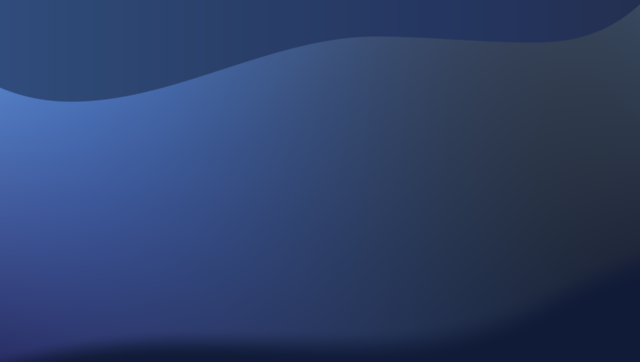
Reproduce this background procedurally as a WebGL 1 fragment shader.

```glsl
precision highp float;
// Layered blue backdrop: a smooth colour field between a crisp upper wave
// and a blurred dark lower wave. Wave edges are chains of Hermite curves;
// the field is a polynomial surface through a coarse grid of colours.
uniform vec2 u_resolution;

// Cubic from point a to point b with end slopes m.x and m.y.
float hermite(float x, vec2 a, vec2 b, vec2 m) {
  float w = b.x - a.x;
  float t = clamp((x - a.x) / w, 0.0, 1.0);
  float s = 1.0 - t;
  return s * s * ((1.0 + 2.0 * t) * a.y + t * w * m.x)
       + t * t * ((1.0 + 2.0 * s) * b.y - s * w * m.y);
}

float upperEdge(float x) {
  vec2 start = vec2(0.0, 0.758);
  vec2 trough = vec2(0.111, 0.719);
  vec2 rise = vec2(0.2995, 0.781);
  vec2 crest = vec2(0.586, 0.899);
  vec2 dip = vec2(0.833, 0.8825);
  vec2 end = vec2(1.0, 0.988);
  if (x < trough.x) return hermite(x, start, trough, vec2(-0.75, 0.0));
  if (x < rise.x) return hermite(x, trough, rise, vec2(0.0, 0.549));
  if (x < crest.x) return hermite(x, rise, crest, vec2(0.549, 0.0));
  if (x < dip.x) return hermite(x, crest, dip, vec2(0.0));
  return hermite(x, dip, end, vec2(0.0, 1.6));
}

float lowerEdge(float x) {
  vec2 start = vec2(0.0, -0.01);
  vec2 swell = vec2(0.3, 0.053);
  vec2 dip = vec2(0.55, 0.045);
  vec2 rise = vec2(0.86, 0.166);
  vec2 end = vec2(1.0, 0.272);
  if (x < swell.x) return hermite(x, start, swell, vec2(0.45, 0.0));
  if (x < dip.x) return hermite(x, swell, dip, vec2(0.0));
  if (x < rise.x) return hermite(x, dip, rise, vec2(0.0, 0.95));
  return hermite(x, rise, end, vec2(0.95, 0.5));
}

// Quadratic through three colours at t = 0, 1, 2.
vec3 column(float t, vec3 low, vec3 middle, vec3 high) {
  return low * (t - 1.0) * (t - 2.0) * 0.5
       + middle * t * (2.0 - t)
       + high * t * (t - 1.0) * 0.5;
}

// Cubic through four colours at t = 0, 1, 2, 3.
vec3 across(float t, vec3 a, vec3 b, vec3 c, vec3 d) {
  float t1 = t - 1.0, t2 = t - 2.0, t3 = t - 3.0;
  return -a * t1 * t2 * t3 / 6.0 + b * t * t2 * t3 * 0.5
       - c * t * t1 * t3 * 0.5 + d * t * t1 * t2 / 6.0;
}

// Bright blue at upper left, violet at lower left, slate at right.
vec3 fieldColor(vec2 uv) {
  float t = (uv.y - 0.06) / 0.42;
  vec3 left = column(t, vec3(44, 52, 108), vec3(68, 96, 162), vec3(90, 140, 212));
  vec3 midLeft = column(t, vec3(44, 58, 106), vec3(55, 80, 136), vec3(70, 104, 162));
  vec3 midRight = column(t, vec3(34, 48, 80), vec3(44, 59, 88), vec3(56, 72, 102));
  vec3 right = column(t, vec3(20, 26, 50), vec3(38, 48, 66), vec3(53, 68, 90));
  return across(uv.x * 3.0, left, midLeft, midRight, right) / 255.0;
}

vec3 upperColor(float x) {
  return across(x * 3.0, vec3(48, 76, 124), vec3(42, 65, 108),
                vec3(37, 55, 97), vec3(36, 48, 80)) / 255.0;
}

void main() {
  vec2 uv = gl_FragCoord.xy / u_resolution;
  vec3 color = fieldColor(uv);

  // Blurred dark wave, softer toward the right
  vec3 navy = vec3(0.063, 0.106, 0.22);
  float blur = mix(0.035, 0.06, uv.x);
  float height = uv.y - lowerEdge(uv.x);
  color = mix(color, navy, 1.0 - smoothstep(-blur, blur, height));

  // Crisp upper wave with a one-pixel edge
  float pixel = 1.0 / u_resolution.y;
  float above = smoothstep(-pixel, pixel, uv.y - upperEdge(uv.x));
  color = mix(color, upperColor(uv.x), above);

  gl_FragColor = vec4(color, 1.0);
}
```
